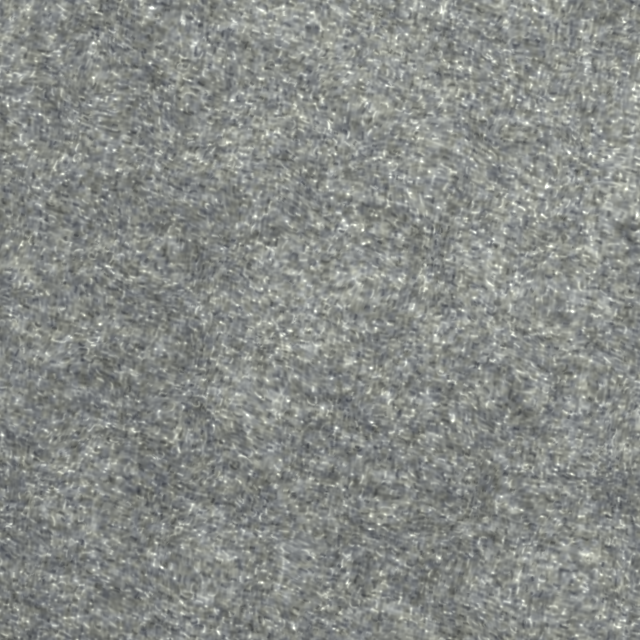
Write a WebGL 1 fragment shader that draws this texture.

```glsl
precision highp float;
uniform vec2 u_resolution;

#define BASE_TONE 0.527
#define GRAIN_CONTRAST 0.34
#define CLOUD_CONTRAST 0.1
#define FIBRE_LIGHT 0.32
#define CREASE_SHADE 0.28
#define LONG_FIBRE_LIGHT 0.22
#define SPARKLE_LIGHT 0.46
#define FLOW_ANGLE -0.32
#define CROSS_ANGLE 1.42
#define DARK vec3(0.42, 0.432, 0.428)
#define LIGHT vec3(0.78, 0.795, 0.76)

float hash(vec2 p) {
  return fract(sin(dot(p, vec2(127.1, 311.7))) * 43758.545);
}

vec2 hash2(vec2 p) {
  return vec2(hash(p), hash(p + 57.3));
}

mat2 rotation(float a) {
  float c = cos(a), s = sin(a);
  return mat2(c, -s, s, c);
}

// Value noise from -1 to 1
float noise(vec2 p) {
  vec2 i = floor(p), f = fract(p);
  f = f * f * (3.0 - 2.0 * f);
  float low = mix(hash(i), hash(i + vec2(1.0, 0.0)), f.x);
  float high = mix(hash(i + vec2(0.0, 1.0)), hash(i + 1.0), f.x);
  return 2.0 * mix(low, high, f.y) - 1.0;
}

// Noise stretched along a direction
float strands(vec2 p, float angle, vec2 frequency) {
  return noise(rotation(angle) * p * frequency + angle * 91.0);
}

// Scattered, slightly bent strokes, one per cell at most
float fibres(vec2 p, float frequency, float halfLength, float width, float share) {
  vec2 q = p * frequency, cell = floor(q);
  float light = 0.0;
  for (int y = -1; y <= 1; y++) {
    for (int x = -1; x <= 1; x++) {
      vec2 id = cell + vec2(float(x), float(y));
      vec2 r = hash2(id + frequency), s = hash2(id + frequency + 13.7);
      float angle = (s.x < 0.6 ? FLOW_ANGLE : CROSS_ANGLE) + (s.y - 0.5) * 0.9;
      vec2 d = rotation(angle) * (q - id - r);
      float reach = halfLength * mix(0.5, 1.0, r.x);
      d.y += (r.y - 0.5) * d.x * d.x / halfLength;
      float profile = exp(-d.y * d.y / (width * width));
      float taper = 1.0 - smoothstep(0.5 * reach, reach, abs(d.x));
      float shown = step(hash(id + 5.1), share) * mix(0.4, 1.0, hash(id + 8.6));
      light = max(light, profile * taper * shown);
    }
  }
  return light;
}

// Small round glints
float sparkles(vec2 p, float frequency, float share) {
  vec2 q = p * frequency, cell = floor(q);
  float light = 0.0;
  for (int y = -1; y <= 1; y++) {
    for (int x = -1; x <= 1; x++) {
      vec2 id = cell + vec2(float(x), float(y));
      vec2 d = rotation(FLOW_ANGLE) * (q - id - hash2(id + 31.0));
      d.x *= 0.8;
      float shown = step(hash(id + 3.3), share) * mix(0.35, 1.0, hash(id + 9.2));
      light = max(light, shown * exp(-dot(d, d) / 0.05));
    }
  }
  return light;
}

void main() {
  vec2 p = gl_FragCoord.xy / min(u_resolution.x, u_resolution.y);
  vec2 bent = p + 0.008 * vec2(noise(p * 14.0), noise(p * 14.0 + 40.0));

  // Matted grain in several directions
  float grain = 0.44 * strands(bent, FLOW_ANGLE, vec2(80.0, 215.0));
  grain += 0.38 * strands(bent, CROSS_ANGLE, vec2(90.0, 225.0));
  grain += 0.22 * strands(bent, 0.35, vec2(85.0, 200.0));
  grain += 0.32 * noise(bent * 215.0);
  grain += 0.2 * strands(bent, -0.7, vec2(50.0, 105.0));

  // Soft unevenness and a faint slope of light
  float clouds = 0.5 * noise(p * 5.0 + 3.0) + 0.65 * noise(bent * 13.0);
  clouds += 0.8 * strands(bent, FLOW_ANGLE, vec2(22.0, 42.0));
  float slope = 0.05 * (p.x + p.y - 1.0);

  // Light hairs, dark gaps and glints over the grain
  float hairs = FIBRE_LIGHT * fibres(bent, 56.0, 0.55, 0.13, 0.7);
  hairs += LONG_FIBRE_LIGHT * fibres(p, 11.0, 0.5, 0.03, 0.4);
  float creases = CREASE_SHADE * fibres(bent, 61.0, 0.55, 0.14, 0.7);
  float glints = SPARKLE_LIGHT * sparkles(p, 95.0, 0.2);

  float light = slope + hairs - creases + glints;
  float tone = BASE_TONE * exp(GRAIN_CONTRAST * grain + CLOUD_CONTRAST * clouds + light);
  vec3 color = mix(DARK, LIGHT, (tone - 0.427) / 0.355);
  color += vec3(0.008, 0.004, -0.018) * noise(p * 85.0 + 17.0);
  gl_FragColor = vec4(clamp(color, 0.0, 1.0), 1.0);
}
```
